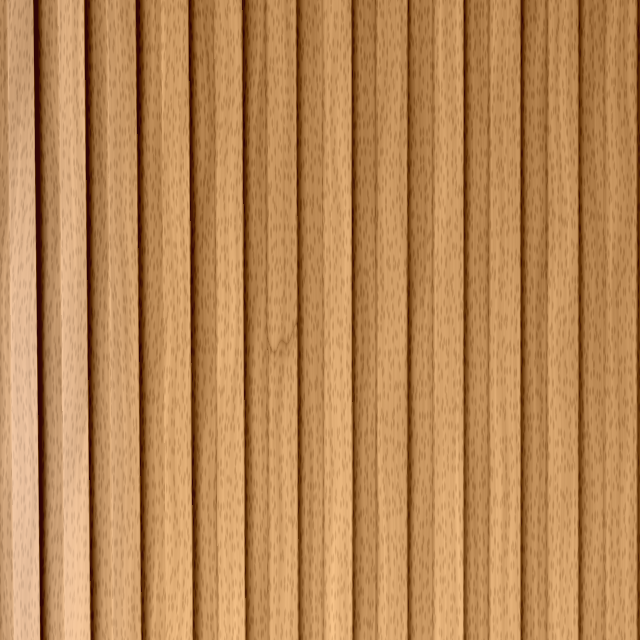
Reproduce this texture procedurally as a WebGL 1 fragment shader.

```glsl
precision highp float;
// Vertical wooden slat panelling: stepped slats with shadowed grooves, grain and side light.
uniform vec2 u_resolution;

#define FIRST_GROOVE 0.0586
#define SLAT_WIDTH 0.0781
#define SLAT_GROWTH 0.00065
#define LEAN 0.0105
#define RIDGE_POS 0.455
#define GRAIN_AMOUNT 0.075
#define PORE_AMOUNT 0.17
#define PORE_CELLS vec2(190.0, 42.0)
#define FLAME_POS vec2(0.432, 0.452)
#define DARK_WOOD vec3(0.41, 0.22, 0.04)
#define LIGHT_WOOD vec3(0.90, 0.70, 0.48)
#define SHEEN vec3(0.93, 0.78, 0.67)

float hash(vec2 p) {
  return fract(sin(dot(p, vec2(127.1, 311.7))) * 4375.85);
}

// Slat number at x; the slats widen slowly to the right.
float slatIndex(float x) {
  float disc = SLAT_WIDTH * SLAT_WIDTH + 4.0 * SLAT_GROWTH * (x - FIRST_GROOVE);
  return (sqrt(disc) - SLAT_WIDTH) / (2.0 * SLAT_GROWTH);
}

// Cellular noise: distance to the nearest jittered point.
float cellular(vec2 p) {
  vec2 cell = floor(p);
  float nearest = 2.0;
  for (int j = -1; j <= 1; j++) {
    for (int i = -1; i <= 1; i++) {
      vec2 c = cell + vec2(float(i), float(j));
      vec2 point = c + vec2(hash(c), hash(c + 37.3));
      nearest = min(nearest, length(p - point));
    }
  }
  return nearest;
}

// Layered sines: broad figure plus fine fibres along a bent grain line.
float woodGrain(float u, float y, float seed) {
  float sum = 0.0;
  float amp = 1.0;
  float freq = 150.0;
  for (int i = 0; i < 5; i++) {
    float bend = 1.7 * sin(u * freq * 0.37 + y * 5.0 + seed) + 0.8 * sin(y * 17.0 + seed * 2.3);
    sum += amp * sin(u * freq + bend + seed);
    freq *= 1.63;
    amp *= 0.85;
    seed += 2.7;
  }
  return sum * 0.5;
}

void main() {
  vec2 p = gl_FragCoord.xy / u_resolution;
  float pixel = 1.0 / (u_resolution.x * SLAT_WIDTH);
  float leftness = 1.0 - smoothstep(0.0, 0.6, p.x);

  // Slat layout: f runs from one groove to the next.
  float x = p.x + LEAN * (p.y - 0.5) * (1.0 - smoothstep(0.05, 0.7, p.x));
  float k = slatIndex(x);
  float slat = floor(k);
  float f = k - slat;
  float ridge = RIDGE_POS + 0.05 * (hash(vec2(slat, 5.0)) - 0.5);
  float face = smoothstep(ridge - pixel, ridge + pixel, f);
  float part = step(ridge, f);
  float seed = 20.0 * hash(vec2(slat, part + 2.0));

  // Grain: slanted and wavy on the left, straight on the right.
  float slant = mix(0.012, 0.07, leftness) * (hash(vec2(slat, part + 9.0)) - 0.25);
  float wave = 0.006 * sin(p.y * 5.0 + seed) + 0.0025 * sin(p.y * 14.0 + seed * 1.7);
  float u = x - slant * p.y + wave * (0.3 + leftness);
  float grain = woodGrain(u, p.y, seed);
  float pores = 1.0 - smoothstep(0.12, 0.42, cellular(vec2(u, p.y + seed) * PORE_CELLS));

  // Base tone: 0 is dark wood, 1 is light wood.
  float tone = mix(0.74, 0.88, face);
  tone += 0.12 * (hash(vec2(slat, part + 4.0)) - 0.5);
  tone += 0.24 * (0.45 - p.y) - 0.10 * smoothstep(0.75, 1.0, p.x);
  tone += 0.05 * sin(p.y * 6.0 + seed) * leftness;
  tone += GRAIN_AMOUNT * grain - PORE_AMOUNT * pores;

  // Flame-shaped grain mark on one face.
  vec2 d = p - FLAME_POS;
  float rise = d.y - 1.1 * abs(d.x) - 0.008 * sin(d.x * 260.0);
  float flame = exp(-abs(rise) * 190.0) + 0.4 * exp(-abs(rise + 0.018) * 160.0);
  tone -= 0.3 * flame * part * step(abs(slat - 4.0), 0.5);

  // Thin ridge line: bright on the left, brown on the right.
  float ridgeDist = abs(f - ridge);
  float line = 1.0 - smoothstep(0.008, 0.022 + pixel, ridgeDist);
  float lineStrength = 0.5 + 0.5 * hash(vec2(slat, 6.0));
  tone += line * lineStrength * mix(-0.28, 0.22, smoothstep(0.35, 0.8, leftness));

  // Side light on the left faces.
  float glow = (1.0 - smoothstep(0.03, 0.28, p.x)) * (0.45 + 0.3 * face);
  glow *= 0.75 + 0.25 * sin(p.y * 4.0 + 0.6);

  // Groove shadow: crisp against the face before it, soft to its right.
  float width = mix(0.075, 0.15, leftness);
  float core = exp(-f * f / (width * width));
  core = max(core, smoothstep(1.0 - 1.6 * pixel, 1.0, f));
  float soft = exp(-f / 0.2) * (1.0 - part);
  float depth = mix(0.62, 1.0, leftness) + 0.3 * (1.0 - smoothstep(0.04, 0.1, p.x));
  tone -= depth * core + 0.18 * soft;

  vec3 wood = mix(DARK_WOOD, LIGHT_WOOD, clamp(tone, -0.45, 1.15));
  vec3 lit = SHEEN * (0.62 + 0.4 * clamp(tone, 0.0, 1.0));
  wood = mix(wood, lit, glow * (1.0 - core));
  gl_FragColor = vec4(clamp(wood, 0.02, 1.0), 1.0);
}
```
